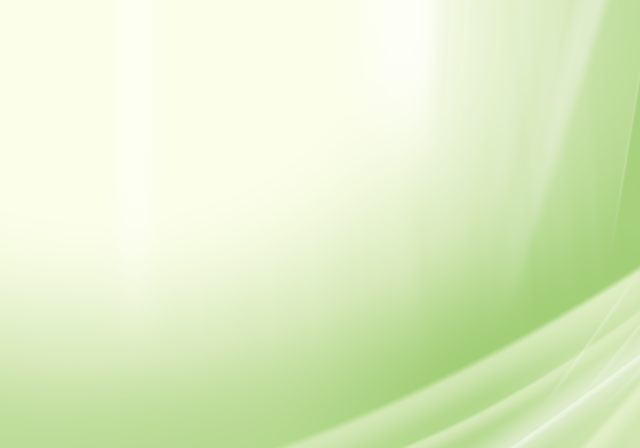
A WebGL 1 fragment shader for this background:

```glsl
precision highp float;

uniform vec2 u_resolution;

const vec3 CREAM = vec3(0.984, 0.996, 0.912);
const vec3 PALE = vec3(0.845, 0.915, 0.730);
const vec3 LEAF = vec3(0.635, 0.810, 0.465);
const vec3 WHITE = vec3(0.995, 1.0, 0.975);
const vec3 MIST = vec3(0.900, 0.940, 0.840);

float hash(float n) {
  return fract(sin(n * 12.99) * 4375.85);
}

float noise(float x) {
  float cell = floor(x);
  float f = fract(x);
  return mix(hash(cell), hash(cell + 1.0), f * f * (3.0 - 2.0 * f));
}

float bell(float d, float width) {
  return exp(-d * d / (width * width));
}

// Height of p above a bending curve that starts at the given point
float aboveCurve(vec2 p, vec2 start, float slope, float bend) {
  float x = p.x - start.x;
  return p.y - start.y - slope * x - bend * x * x;
}

// Band with separate softness above and below its centre
float ribbon(float d, float above, float below) {
  return (1.0 - smoothstep(0.0, above, d)) * smoothstep(-below, 0.0, d);
}

// Shaft of light from the top, leaning left, with its own softness per side
float shaft(vec2 p, float top, float lean, vec2 soft, float fadeEnd) {
  float d = p.x - top + lean * (1.0 - p.y);
  return ribbon(d, soft.y, soft.x) * smoothstep(fadeEnd, 1.0, p.y);
}

vec3 leafRamp(float g) {
  vec3 light = mix(CREAM, PALE, clamp(g * 2.0, 0.0, 1.0));
  return mix(light, LEAF, clamp(g * 2.0 - 1.0, 0.0, 1.0));
}

vec3 backdrop(vec2 p) {
  float radius = length((p - vec2(0.15, 1.0)) / vec2(0.9, 1.0));
  float green = 0.81 * smoothstep(0.47, 1.04, radius);
  green *= 1.0 - 0.06 * (1.0 - smoothstep(0.0, 0.4, p.x));

  // Deeper green gathers just above the upper ribbon
  float height = aboveCurve(p, vec2(0.48, 0.01), 0.55, 0.35);
  green += 0.19 * bell(height, 0.19) * smoothstep(0.38, 0.75, p.x);

  // Fine vertical grain
  float grain = noise(p.x * 24.0 + p.y * 2.0) + 0.6 * noise(p.x * 70.0 + p.y * 4.0) - 0.8;
  green += 0.05 * grain * smoothstep(0.08, 0.45, green) * smoothstep(0.1, 0.5, p.y);
  return leafRamp(green);
}

vec3 addShafts(vec3 color, vec2 p) {
  // White glows on the cream area
  color = mix(color, WHITE, 0.65 * bell(p.x - 0.21, 0.033) * smoothstep(0.15, 0.7, p.y));
  color = mix(color, WHITE, 0.9 * bell(p.x - 0.635, 0.07) * smoothstep(0.5, 0.95, p.y));

  // Scattered faint shafts, sharper on the right
  for (int i = 0; i < 8; i++) {
    float n = float(i);
    float top = 0.68 + 0.031 * n + 0.02 * hash(n + 3.0);
    vec2 soft = vec2(0.02 + 0.03 * hash(n + 8.0), 0.006 + 0.008 * hash(n + 5.0));
    color = mix(color, MIST, 0.3 * shaft(p, top, 0.03 + 0.02 * n, soft, 0.3));
  }

  // Wide leaning shaft and the thin seam beside it
  color = mix(color, MIST, 0.75 * shaft(p, 0.935, 0.215, vec2(0.055, 0.024), 0.2));
  float seam = p.x - 1.0 + 0.116 * (0.83 - p.y);
  float seamFade = smoothstep(0.4, 0.6, p.y);
  color = mix(color, LEAF, 0.7 * smoothstep(-0.002, 0.003, seam) * seamFade);
  return mix(color, MIST, 0.2 * bell(seam, 0.0022) * seamFade);
}

vec3 addRibbons(vec3 color, vec2 p) {
  float upper = aboveCurve(p, vec2(0.48, 0.01), 0.55, 0.35);
  float lower = aboveCurve(p, vec2(0.64, 0.0), 0.60, 0.65);
  float ray = aboveCurve(p, vec2(0.80, 0.0), 1.0, 0.15);
  float corner = aboveCurve(p, vec2(0.92, 0.0), 1.55, 0.5);
  float right = smoothstep(0.72, 1.0, p.x);

  // Pale veil below the upper ribbon
  float veil = 1.0 - smoothstep(-0.05, 0.012, upper);
  color = mix(color, PALE, veil * (0.25 + 0.55 * right));

  // Two broad sweeping ribbons
  color = mix(color, mix(PALE, CREAM, 0.4 * right), 0.88 * ribbon(upper, 0.022, 0.085));
  color = mix(color, mix(PALE, CREAM, 0.25), 0.75 * ribbon(lower, 0.012, 0.045));

  // Misty rays toward the corner
  color = mix(color, MIST, 0.75 * ribbon(ray, 0.08, 0.07));
  color = mix(color, WHITE, 0.45 * ribbon(ray, 0.006, 0.018));
  color = mix(color, mix(PALE, CREAM, 0.45), 0.75 * ribbon(corner, 0.03, 0.07));

  // Fine crossing lines
  for (int i = 0; i < 3; i++) {
    float n = float(i);
    float line = aboveCurve(p, vec2(0.83 + 0.045 * n, 0.06), 1.9 - 0.25 * n, 0.6);
    float span = veil * smoothstep(0.06, 0.2, p.y);
    color = mix(color, WHITE, 0.22 * ribbon(line, 0.005, 0.02) * span);
  }
  return color;
}

void main() {
  vec2 p = gl_FragCoord.xy / u_resolution;
  vec3 color = backdrop(p);
  color = addShafts(color, p);
  color = addRibbons(color, p);
  gl_FragColor = vec4(color, 1.0);
}
```
